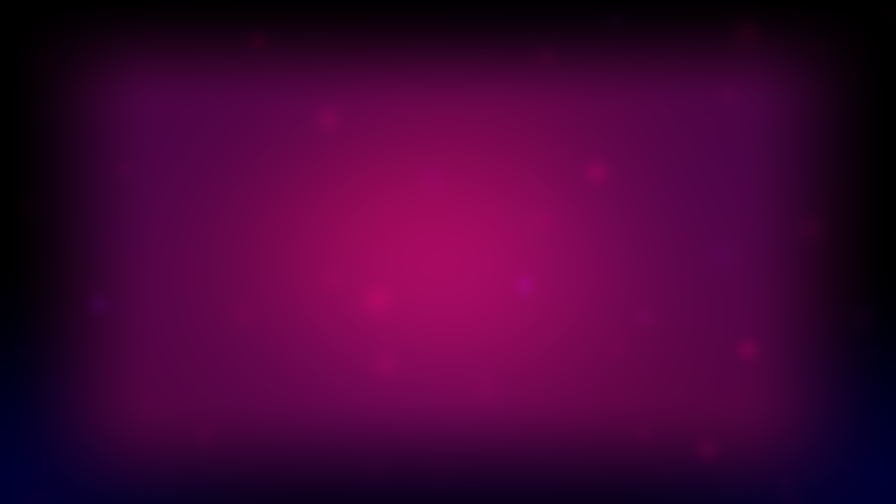
Give the GLSL for this background, as a WebGL 2 fragment shader.

```glsl
#version 300 es
precision highp float;

uniform vec2 u_resolution;
out vec4 fragColor;

// Colours
const vec3 PLUM = vec3(0.29, 0.015, 0.255);
const vec3 MAGENTA = vec3(0.645, 0.04, 0.385);
const vec3 NAVY = vec3(0.0, 0.0, 0.19);
const vec3 SPOT_ROSE = vec3(0.13, 0.0, 0.04);
const vec3 SPOT_VIOLET = vec3(0.05, 0.0, 0.10);

// Central glow, in fractions of the canvas
const vec2 GLOW_CENTER = vec2(0.495, 0.47);
const vec2 GLOW_SIZE = vec2(0.225, 0.31);

// Dark frame: where each fade starts and ends, measured from its edge
const vec2 FADE_SIDE = vec2(0.0, 0.18);
const vec2 FADE_TOP = vec2(-0.015, 0.22);
const vec2 FADE_BOTTOM = vec2(-0.06, 0.22);

// Soft spots, in canvas heights
const float SPOT_CELLS = 6.0;
const float SPOT_RADIUS = 0.022;
const float SPOT_CHANCE = 0.55;
const float HUE_DRIFT = 0.02;

vec3 hash3(vec2 cell) {
    vec3 h = fract(cell.xyx * vec3(0.1031, 0.1030, 0.0973));
    h += dot(h, h.yxz + 33.33);
    return fract((h.xxy + h.yzz) * h.zyx);
}

// Sums the faint discs of the neighbouring cells
vec3 softSpots(vec2 pos) {
    vec2 grid = pos * SPOT_CELLS;
    vec2 home = floor(grid);
    vec3 sum = vec3(0.0);
    for (int j = -1; j <= 1; j++) {
        for (int i = -1; i <= 1; i++) {
            vec2 cell = home + vec2(i, j);
            vec3 place = hash3(cell + 17.0);
            vec3 look = hash3(cell + 71.0);
            float radius = SPOT_RADIUS * mix(0.7, 1.3, look.x);
            vec2 offset = (grid - cell - place.xy) / SPOT_CELLS / radius;
            float strength = step(place.z, SPOT_CHANCE) * mix(0.2, 1.0, look.y * look.y);
            vec3 tint = mix(SPOT_ROSE, SPOT_VIOLET, smoothstep(0.6, 0.9, look.z));
            sum += tint * strength * exp(-dot(offset, offset));
        }
    }
    return sum;
}

float frameLight(vec2 uv) {
    float side = smoothstep(FADE_SIDE.x, FADE_SIDE.y, min(uv.x, 1.0 - uv.x));
    float top = smoothstep(FADE_TOP.x, FADE_TOP.y, 1.0 - uv.y);
    float bottom = smoothstep(FADE_BOTTOM.x, FADE_BOTTOM.y, uv.y);
    return side * top * bottom;
}

void main() {
    vec2 uv = gl_FragCoord.xy / u_resolution;
    vec2 pos = gl_FragCoord.xy / u_resolution.y;

    // Magenta glow over plum, with a slow drift of hue
    vec2 d = (uv - GLOW_CENTER) / GLOW_SIZE;
    vec3 color = mix(PLUM, MAGENTA, exp(-dot(d, d)));
    float drift = sin(pos.x * 5.0 + 1.3 * sin(pos.y * 4.0)) * sin(pos.y * 6.0 + 1.0);
    color += HUE_DRIFT * drift * vec3(1.0, 0.0, -0.5);

    // Dark frame, turning navy towards the lower corners
    float light = frameLight(uv);
    float low = smoothstep(0.5, 0.02, uv.y);
    float outer = mix(0.45, 1.0, smoothstep(0.15, 0.5, abs(uv.x - 0.5)));
    color = mix(NAVY * low * outer, color, light);

    color += softSpots(pos) * mix(0.35, 1.0, light);
    fragColor = vec4(clamp(color, 0.0, 1.0), 1.0);
}
```
